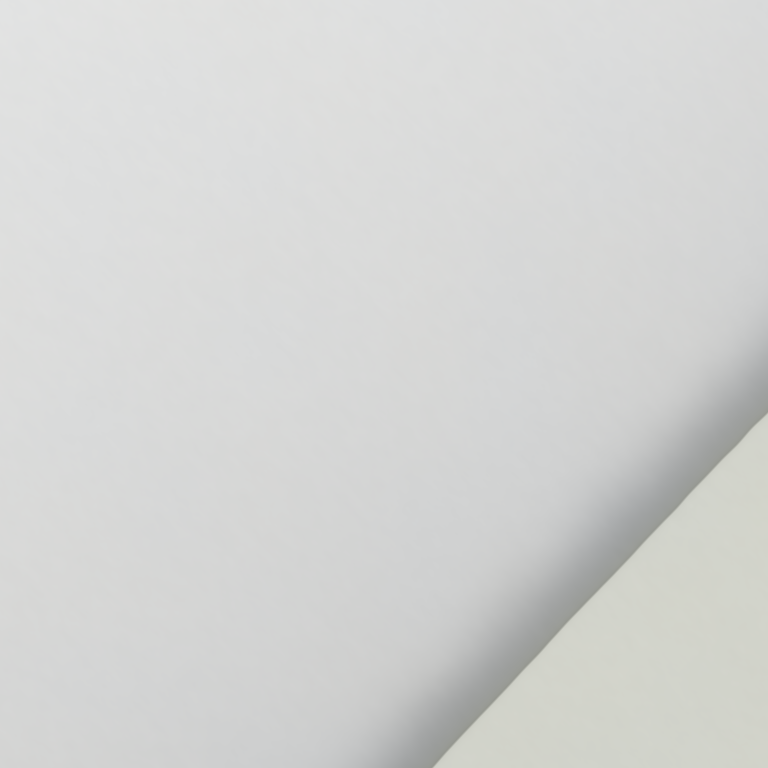
Write a WebGL 2 fragment shader that draws this texture.

```glsl
#version 300 es
precision highp float;
// A pale paper sheet curling down to a diagonal edge above a second, warmer sheet.
// Signed distance to the edge drives the curl shading; value noise adds a faint
// diagonal grain and soft colour mottling.

#define EDGE_FOOT vec2(0.5625, 0.0)
#define EDGE_NORMAL vec2(-0.727, 0.6865)
#define EDGE_BOW 0.006
#define EDGE_SOFTNESS 0.0018
#define CURL_WIDTH 0.07
#define CURL_DEPTH 0.185
#define FALLOFF_WIDTH 0.2
#define FALLOFF_DEPTH 0.035
#define GRAIN_STRENGTH 0.011
#define MOTTLE_STRENGTH 0.008

uniform vec2 u_resolution;
out vec4 fragColor;

float hash(vec2 cell) {
    vec3 p = fract(vec3(cell.xyx) * 0.1031);
    p += dot(p, p.yzx + 33.33);
    return fract((p.x + p.y) * p.z);
}

float valueNoise(vec2 p) {
    vec2 cell = floor(p);
    vec2 f = fract(p);
    f = f * f * (3.0 - 2.0 * f);
    float low = mix(hash(cell), hash(cell + vec2(1.0, 0.0)), f.x);
    float high = mix(hash(cell + vec2(0.0, 1.0)), hash(cell + vec2(1.0, 1.0)), f.x);
    return mix(low, high, f.y) - 0.5;
}

// Fine fibres stretched across the fold, in three octaves
float paperGrain(vec2 uv) {
    vec2 p = vec2(uv.x - uv.y, uv.x + uv.y) * vec2(32.0, 58.0) + 150.0;
    float sum = 0.0;
    float weight = 0.5;
    for (int i = 0; i < 3; i++) {
        sum += weight * valueNoise(p);
        p = p * 1.9 + 17.3;
        weight *= 0.6;
    }
    return sum;
}

// Upper sheet: broad light from the top left, then the curl into shadow
vec3 upperSheet(vec2 uv, float d) {
    float light = 0.832 + 0.056 * uv.y - 0.028 * uv.x;
    light -= FALLOFF_DEPTH * exp(-d / FALLOFF_WIDTH);
    float width = CURL_WIDTH * (1.0 + 0.12 * valueNoise(uv * 14.0 + 5.0));
    float curl = exp(-d * d / (width * width));
    vec3 colour = vec3(light) + vec3(-0.001, 0.002, 0.0);
    colour -= CURL_DEPTH * curl * vec3(1.03, 1.0, 0.97);
    // Warm bounce, then a thin dark rim beside the cut
    colour += vec3(0.012, 0.012, -0.022) * exp(-d / 0.014);
    colour -= 0.04 * exp(-d / 0.0025);
    return colour;
}

// Lower sheet: nearly flat, with a faint contact shade at the edge
vec3 lowerSheet(vec2 uv, float d) {
    vec3 colour = vec3(0.822, 0.829, 0.795) + 0.012 * (uv.y - 0.2);
    return colour - 0.03 * exp(d / 0.004);
}

void main() {
    vec2 uv = gl_FragCoord.xy / u_resolution;
    float pixel = 1.0 / min(u_resolution.x, u_resolution.y);

    // Distance to the gently bowed edge, positive on the upper sheet
    vec2 offset = uv - EDGE_FOOT;
    float along = dot(offset, vec2(EDGE_NORMAL.y, -EDGE_NORMAL.x)) / 0.637;
    float d = dot(offset, EDGE_NORMAL) - EDGE_BOW * along * (1.0 - along)
            * smoothstep(0.3, 0.0, abs(dot(offset, EDGE_NORMAL)));
    d += 0.0015 * valueNoise(vec2(along * 22.0, 3.0));

    float soft = max(EDGE_SOFTNESS, 0.75 * pixel);
    float cover = smoothstep(-soft, soft, d);
    vec3 colour = mix(lowerSheet(uv, min(d, 0.0)), upperSheet(uv, max(d, 0.0)), cover);

    // Paper texture and cool-to-warm mottling
    colour += GRAIN_STRENGTH * paperGrain(uv);
    float tint = valueNoise(uv * 9.0 + 40.0);
    colour += MOTTLE_STRENGTH * tint * vec3(0.5, 0.1, -0.6);
    colour += MOTTLE_STRENGTH * 0.5 * valueNoise(uv * 6.0 + 71.0);

    fragColor = vec4(clamp(colour, 0.0, 1.0), 1.0);
}
```
